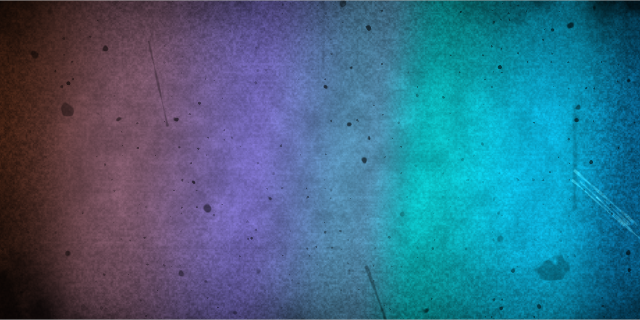
A Shadertoy shader for this background:

```glsl
// Grunge paper wall: brown, violet and cyan bands with stains, specks and scratches.
#define BROWN  vec3(0.31, 0.155, 0.09)
#define MAUVE  vec3(0.48, 0.335, 0.41)
#define VIOLET vec3(0.45, 0.41, 0.73)
#define STEEL  vec3(0.33, 0.56, 0.70)
#define TEAL   vec3(0.04, 0.69, 0.71)
#define CYAN   vec3(0.04, 0.69, 0.85)
#define BLUE   vec3(0.03, 0.47, 0.68)
#define SHEAR  0.05
#define STAIN  0.34
#define GRAIN  0.20
#define SPECKS 0.45

float hash(vec2 p) {
    vec3 q = fract(p.xyx * vec3(0.1031, 0.1030, 0.0973));
    q += dot(q, q.yzx + 33.33);
    return fract((q.x + q.y) * q.z);
}

float noise(vec2 p) {
    vec2 i = floor(p), f = fract(p);
    f = f * f * (3.0 - 2.0 * f);
    float low = mix(hash(i), hash(i + vec2(1, 0)), f.x);
    float high = mix(hash(i + vec2(0, 1)), hash(i + vec2(1, 1)), f.x);
    return mix(low, high, f.y);
}

float fbm(vec2 p) {
    float sum = 0.0, amp = 0.5;
    for (int i = 0; i < 6; i++) {
        sum += amp * noise(p);
        p = mat2(1.6, 1.2, -1.2, 1.6) * p + 7.3;
        amp *= 0.52;
    }
    return sum;
}

// Soft line from a to b, broken up along its length.
float scratch(vec2 p, vec2 a, vec2 b, float width) {
    vec2 d = b - a;
    float t = clamp(dot(p - a, d) / dot(d, d), 0.0, 1.0);
    float wobble = 0.006 * (noise(p * 25.0) - 0.5);
    float dist = abs(length(p - a - d * t) + wobble);
    return smoothstep(width, 0.0, dist) * (0.4 + 0.6 * noise(p * 60.0));
}

// Blot with a ragged outline.
float blot(vec2 p, vec2 centre, float radius) {
    float d = length(p - centre) + radius * 1.2 * (noise(p * 45.0) - 0.5);
    return smoothstep(radius, radius * 0.55, d);
}

// One random speck in some of the grid cells.
float specks(vec2 p, float scale, float density) {
    vec2 cell = floor(p * scale), f = fract(p * scale);
    vec2 centre = 0.3 + 0.4 * vec2(hash(cell + 3.1), hash(cell + 8.7));
    float radius = 0.06 + 0.16 * hash(cell + 15.2);
    float d = length(f - centre) + 0.18 * (noise(p * scale * 5.0) - 0.5);
    return step(hash(cell + 21.4), density) * smoothstep(radius, radius * 0.3, d);
}

vec3 bands(float x) {
    vec3 c = mix(BROWN, MAUVE, smoothstep(-0.02, 0.22, x));
    c = mix(c, VIOLET, smoothstep(0.19, 0.40, x));
    c = mix(c, STEEL, smoothstep(0.39, 0.55, x));
    c = mix(c, TEAL, smoothstep(0.57, 0.665, x));
    c = mix(c, CYAN, smoothstep(0.67, 0.86, x));
    return mix(c, BLUE, smoothstep(0.87, 1.0, x));
}

void mainImage(out vec4 fragColor, in vec2 fragCoord) {
    vec2 uv = fragCoord / iResolution.xy;
    vec2 p = fragCoord / iResolution.y;
    float cloud = fbm(p * 3.5 + 2.0) - 0.5;
    float fine = fbm(p * 16.0 + 11.0) - 0.5;
    vec3 color = bands(uv.x - SHEAR * (uv.y - 0.5) + 0.02 * cloud);

    // Worn, darker borders
    vec2 e = abs(2.0 * uv - 1.0);
    float side = smoothstep(0.72, 1.0, e.x);
    float rim = 0.42 * pow(e.y, 3.0) + 0.22 * side;
    rim += 0.25 * smoothstep(0.55, 0.95, uv.x) * smoothstep(0.6, 1.0, uv.y);
    rim += 0.35 * smoothstep(0.16, 0.0, uv.x) * smoothstep(0.6, 0.1, uv.y);
    rim *= 1.0 + 1.3 * cloud + 0.8 * fine;
    float shade = 1.0 - clamp(rim, 0.0, 0.85);

    // Stains, fibres and grain
    shade *= 1.0 + STAIN * cloud + 0.28 * fine;
    float grain = noise(p * 230.0) + noise(p * 120.0 + 5.0) - 1.0;
    shade *= 1.0 + GRAIN * grain * (0.55 + 1.2 * max(side, e.y * e.y * 0.6));
    shade *= 1.0 + 0.05 * (noise(p * vec2(6.0, 190.0)) - 0.5);

    // Specks and blots
    float dirt = specks(p, 17.0, 0.10) + 0.7 * specks(p + 4.0, 38.0, 0.12);
    dirt *= 0.5 + 0.8 * smoothstep(-0.1, 0.15, -cloud);
    dirt += 0.6 * blot(p, vec2(1.727, 0.159), 0.040);
    dirt += blot(p, vec2(0.651, 0.346), 0.018);
    dirt += blot(p, vec2(0.104, 0.836), 0.020);
    dirt += 0.8 * blot(p, vec2(0.212, 0.655), 0.020);
    dirt += blot(p, vec2(1.076, 0.990), 0.012);

    // Dark scratches and folds
    dirt += 0.8 * scratch(p, vec2(0.465, 0.87), vec2(0.523, 0.61), 0.006);
    dirt += 1.2 * scratch(p, vec2(1.146, 0.165), vec2(1.206, 0.0), 0.007);
    dirt += 0.5 * scratch(p, vec2(1.797, 0.66), vec2(1.797, 0.35), 0.010);
    dirt += 0.3 * scratch(p, vec2(1.010, 1.0), vec2(1.010, 0.78), 0.008);
    dirt += 0.2 * scratch(p, vec2(0.45, 0.224), vec2(1.10, 0.224), 0.007);
    color *= shade * (1.0 - SPECKS * clamp(dirt, 0.0, 1.4));

    // Pale scrape near the right border
    float scrape = 0.0;
    for (int i = 0; i < 6; i++) {
        float k = float(i), r = hash(vec2(k, 4.0));
        vec2 a = vec2(1.79 + 0.025 * k, 0.475 - 0.024 * k - 0.05 * r);
        scrape += scratch(p, a, a + vec2(0.07 + 0.05 * r, -0.07 - 0.03 * r), 0.005);
    }
    scrape += scratch(p, vec2(1.797, 0.466), vec2(1.99, 0.297), 0.006);
    color += vec3(0.16, 0.24, 0.22) * min(scrape, 1.2);

    // Thin pale line along the top and bottom
    float border = smoothstep(0.0035, 0.001, min(uv.y, 1.0 - uv.y));
    color = mix(color, vec3(0.75), 0.5 * border);
    fragColor = vec4(clamp(color, 0.0, 1.0), 1.0);
}
```
